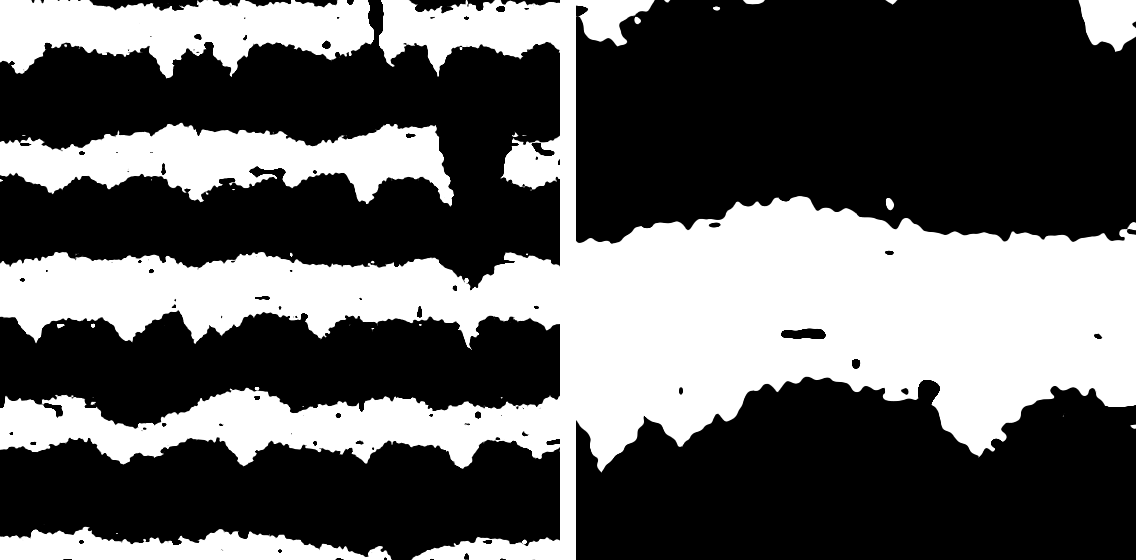
Left, the full canvas; right, a detail of the centre.
A WebGL 2 fragment shader for this pattern:

```glsl
#version 300 es
precision highp float;
// Ragged white horizontal bands on black, repeated up the canvas.
// Each band lies between a bumpy top edge and a dripping lower edge; a notch
// cuts into each one, and noise adds frayed outlines, pits and specks.

#define PITCH 0.2375       // distance between band centres
#define FIRST_ROW 0.007    // height of the lowest centre
#define BUMP 0.042         // height of the broad edge waves
#define FRAY 0.009         // height of the fine edge raggedness
#define DRIP_SPACING 0.125 // average distance between drips
#define DRIP_DEPTH 0.058   // longest drip
#define PIT_DEPTH 0.034    // how far pits reach in from an edge
#define SEED 17.0

uniform vec2 u_resolution;
out vec4 fragColor;

const vec3 INK = vec3(0.0);
const vec3 PAPER = vec3(1.0);
const int ROWS = 5;

// Per row, from the bottom: half the band thickness
const float HALF_WIDTH[ROWS] = float[](0.029, 0.043, 0.056, 0.037, 0.044);
// Per row: notch position, half width, depth
const vec3 NOTCH[ROWS] = vec3[](
    vec3(0.72, 0.05, 0.035), vec3(0.26, 0.11, 0.038), vec3(0.845, 0.06, 0.065),
    vec3(0.845, 0.070, 0.25), vec3(0.672, 0.014, 0.18));

uint mixBits(uint n) {
    n = n * 747796405u + 2891336453u;
    n = ((n >> ((n >> 28u) + 4u)) ^ n) * 277803737u;
    return (n >> 22u) ^ n;
}

float hash(vec2 cell) {
    ivec2 c = ivec2(floor(cell));
    return float(mixBits(uint(c.x) + mixBits(uint(c.y))) >> 8u) / 16777216.0;
}

float noise(vec2 p) {
    vec2 i = floor(p), f = fract(p);
    f = f * f * (3.0 - 2.0 * f);
    return mix(mix(hash(i), hash(i + vec2(1, 0)), f.x),
               mix(hash(i + vec2(0, 1)), hash(i + vec2(1, 1)), f.x), f.y);
}

// Broad waves plus finer steps along one edge, centred on zero
float edgeWave(float x, float lane) {
    float sum = 0.0, amp = 0.5, freq = 9.0;
    for (int i = 0; i < 4; i++) {
        sum += amp * (noise(vec2(x * freq, lane + float(i) * 31.0)) - 0.5);
        amp *= 0.55;
        freq *= 2.1;
    }
    return sum * BUMP * 1.6;
}

// Pointed drips scattered one per cell; returns their length at x
float drips(float x, float lane) {
    float cell = floor(x / DRIP_SPACING), len = 0.0;
    for (int i = -1; i <= 1; i++) {
        vec2 id = vec2(cell + float(i), lane);
        float centre = (id.x + 0.15 + 0.7 * hash(id)) * DRIP_SPACING;
        float size = hash(id + vec2(0, 57));
        float reach = mix(0.022, 0.065, hash(id + vec2(0, 91)));
        float tent = max(0.0, 1.0 - abs(x - centre) / reach);
        len = max(len, DRIP_DEPTH * mix(0.2, 1.0, size) * tent);
    }
    return len;
}

// Signed depth inside a band: positive is paper, negative is ink
float bandDepth(vec2 p) {
    int row = clamp(int(floor((p.y - FIRST_ROW) / PITCH + 0.5)), 0, ROWS - 1);
    float lane = SEED + float(row) * 211.0;
    float y = p.y - FIRST_ROW - float(row) * PITCH;

    // Small sideways warp makes overhangs; fine grain frays the outline
    float x = p.x + 0.012 * (noise(p * 75.0 + SEED) - 0.5);
    float grain = FRAY * (noise(p * 170.0) + 0.6 * noise(p * 90.0) - 0.8);

    vec3 notch = NOTCH[row];
    float cut = notch.z * max(0.0, 1.0 - abs(x - notch.x) / notch.y);
    float top = HALF_WIDTH[row] + edgeWave(x, lane) - cut;
    float bottom = -HALF_WIDTH[row] + 0.006
                 + 0.55 * edgeWave(x, lane + 140.0) - drips(x, lane + 7.0);
    float depth = min(top - y, y - bottom) + grain;

    // Pits bite in near the edges, rare specks sit just outside them
    float spot = noise(p * vec2(48.0, 62.0) + SEED * 3.0);
    depth -= PIT_DEPTH * smoothstep(0.83, 0.96, spot);
    depth += 0.4 * PIT_DEPTH * smoothstep(0.10, 0.02, spot);
    return depth;
}

void main() {
    vec2 p = gl_FragCoord.xy / u_resolution;
    float depth = bandDepth(p);
    float soft = clamp(fwidth(depth), 0.2 / u_resolution.y, 3.0 / u_resolution.y);
    float paper = smoothstep(-0.5 * soft, 0.5 * soft, depth);
    fragColor = vec4(mix(INK, PAPER, paper), 1.0);
}
```
